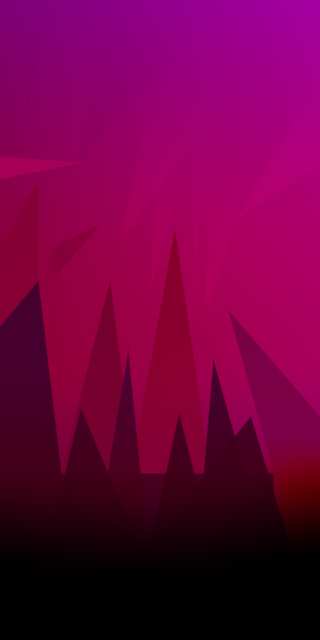
Write a Shadertoy shader that draws this background.

```glsl
// Dark crystal peaks under a magenta sky with faint hanging shards.
// Every facet is a wedge given by its tip and two edge slopes, laid back
// to front over a gradient; the ground then sinks into black.

#define SHARD_GLOW 0.035
#define SHARD_LENGTH 0.5
#define FAR_HAZE 0.5
#define NEAR_OPACITY 0.93
#define FLOOR_TOP 0.52
#define NIGHT_BOTTOM 0.20
#define NIGHT_TOP 0.57
#define EMBER vec3(0.50, 0.0, 0.02)
#define FLOOR_COLOR vec3(0.27, 0.0, 0.12)

// Wedges: tip x, tip y, left slope, right slope (canvas width = 1)
const vec4 farPeaks[4] = vec4[4](
    vec4(0.120, 1.432, 0.600, 0.000),
    vec4(0.344, 1.122, 0.257, 0.130),
    vec4(0.547, 1.284, 0.184, 0.145),
    vec4(0.714, 1.029, -0.280, 0.866));

const vec3 farColors[4] = vec3[4](
    vec3(0.52, 0.0, 0.20), vec3(0.45, 0.0, 0.17),
    vec3(0.52, 0.0, 0.16), vec3(0.47, 0.0, 0.27));

const vec4 nearPeaks[6] = vec4[6](
    vec4(0.120, 1.122, 0.840, 0.120),
    vec4(0.401, 0.901, 0.170, 0.100),
    vec4(0.253, 0.724, 0.245, 0.420),
    vec4(0.667, 0.875, 0.085, 0.280),
    vec4(0.560, 0.708, 0.220, 0.250),
    vec4(0.784, 0.698, 0.800, 0.305));

const vec4 hangingShards[7] = vec4[7](
    vec4(0.378, 1.253, -0.200, 0.750),
    vec4(0.469, 1.089, -0.070, 0.270),
    vec4(0.646, 1.023, 0.000, 0.320),
    vec4(0.604, 1.115, 0.000, 0.100),
    vec4(0.734, 1.310, -0.600, 1.500),
    vec4(0.078, 1.596, -0.050, 0.160),
    vec4(0.247, 1.505, -0.200, 0.970));

// Antialiased coverage of a wedge that widens below its tip
float wedge(vec2 p, vec4 w) {
    float depth = w.y - p.y;
    float x = p.x - w.x;
    float left = (x + w.z * depth) / sqrt(1.0 + w.z * w.z);
    float right = (w.w * depth - x) / sqrt(1.0 + w.w * w.w);
    float pixel = 1.0 / iResolution.x;
    return smoothstep(-pixel, pixel, min(left, right));
}

vec3 skyColor(vec2 p) {
    float height = clamp((p.y - 0.85) / 1.15, 0.0, 1.0);
    vec2 q = (p - vec2(0.65, 1.3)) / vec2(0.6, 0.45);
    float glow = exp(-dot(q, q));
    float red = 0.54 + 0.10 * p.x + 0.06 * glow
              - 0.05 * height * (1.0 - p.x)
              - 0.10 * smoothstep(0.85, 0.5, p.y);
    float blue = 0.19 + 0.17 * p.x + 0.28 * pow(height, 1.6);
    return vec3(red, 0.0, blue);
}

vec3 addShards(vec3 color, vec2 p) {
    // Upright shards hang point down and dissolve upward
    for (int i = 0; i < 7; i++) {
        vec4 shard = hangingShards[i];
        float rise = p.y - shard.y;
        float fade = 1.0 - smoothstep(0.0, SHARD_LENGTH, rise);
        float cover = wedge(vec2(p.x, -p.y), shard * vec4(1, -1, 1, 1));
        float strength = i < 5 ? SHARD_GLOW : -0.6 * SHARD_GLOW;
        color += cover * fade * strength * vec3(1.0, 0.0, 0.5);
    }
    // Sideways shards point to the right
    float bright = wedge(p.yx, vec4(1.492, 0.26, 0.20, 0.07));
    float dark = wedge(p.yx, vec4(1.297, 0.3125, 1.16, -0.46));
    dark *= smoothstep(0.13, 0.19, p.x);
    color = mix(color, vec3(0.68, 0.0, 0.35), 0.8 * bright);
    return mix(color, vec3(0.49, 0.0, 0.19), 0.6 * dark);
}

vec3 addPeaks(vec3 color, vec2 p) {
    for (int i = 0; i < 4; i++) {
        float depth = clamp(farPeaks[i].y - p.y, 0.0, 1.0);
        float opacity = 1.0 - FAR_HAZE * depth;
        color = mix(color, farColors[i], opacity * wedge(p, farPeaks[i]));
    }

    // Red ember light low on the right
    float ember = smoothstep(0.66, 0.46, p.y) * smoothstep(0.7, 0.95, p.x);
    color = mix(color, EMBER, ember);

    // Ground slab behind the near peaks
    float pixel = 1.0 / iResolution.x;
    float slab = smoothstep(pixel, -pixel, p.y - FLOOR_TOP)
               * smoothstep(pixel, -pixel, abs(p.x - 0.52) - 0.335);
    color = mix(color, FLOOR_COLOR, 0.9 * slab);

    for (int i = 0; i < 6; i++) {
        vec3 nearColor = mix(vec3(0.25, 0.0, 0.08), vec3(0.26, 0.0, 0.19),
                             smoothstep(0.4, 0.95, p.y));
        nearColor *= i == 1 ? 1.12 : 0.97;
        color = mix(color, nearColor, NEAR_OPACITY * wedge(p, nearPeaks[i]));
    }
    return color;
}

void mainImage(out vec4 fragColor, in vec2 fragCoord) {
    vec2 p = fragCoord / iResolution.xy * vec2(1.0, 2.0);
    vec3 color = addPeaks(addShards(skyColor(p), p), p);

    // Darkness rises from the ground, lowest near the middle
    float bend = 0.06 * sin(3.14159 * p.x) - 0.04 * p.x;
    color *= smoothstep(NIGHT_BOTTOM, NIGHT_TOP, p.y + bend);
    fragColor = vec4(clamp(color, 0.0, 1.0), 1.0);
}
```
